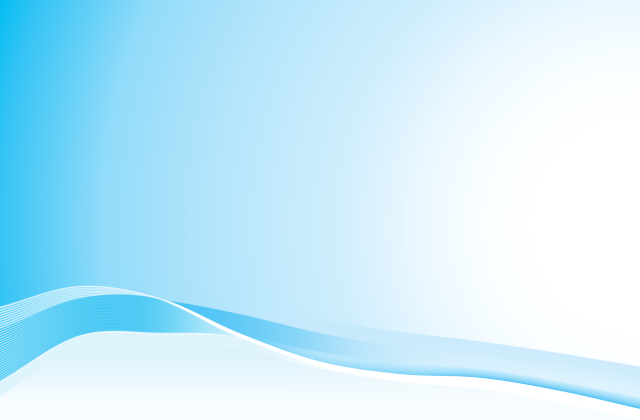
Reproduce this background procedurally as a Shadertoy shader.

```glsl
// Pale blue radial glow above flowing, finely lined wave ribbons.

const vec2 GLOW_CENTER = vec2(1.0, 0.465);
const float MESH_LINES = 36.0;
const vec3 WHITE = vec3(1.0);
const vec3 BAND_BLUE = vec3(0.20, 0.76, 0.95);
const vec3 FOLD_BLUE = vec3(0.28, 0.76, 0.96);
const vec3 SHADE_BLUE = vec3(0.27, 0.74, 0.95);
const vec3 HAZE = vec3(0.77, 0.91, 0.985);
const vec3 FLOOR_TOP = vec3(0.87, 0.95, 0.985);
const vec3 FLOOR_BASE = vec3(0.97, 0.99, 1.0);

// Glow stops: colour, then distance in canvas heights
const vec4 GLOW[9] = vec4[9](
    vec4(1.00, 1.00, 1.00, 0.22), vec4(0.98, 0.995, 1.0, 0.37),
    vec4(0.92, 0.97, 1.00, 0.53), vec4(0.81, 0.93, 0.99, 0.73),
    vec4(0.74, 0.91, 0.99, 0.93), vec4(0.65, 0.88, 0.98, 1.13),
    vec4(0.57, 0.86, 0.98, 1.28), vec4(0.22, 0.77, 0.96, 1.52),
    vec4(0.00, 0.74, 0.95, 1.62));

// Curve heights at nine evenly spaced positions across the canvas
const float CREST[9] = float[9](.270, .319, .290, .206, .139, .109, .100, .069, .026);
const float BAND_TOP[9] = float[9](.216, .290, .288, .203, .136, .107, .098, .067, .024);
const float BAND_LOW[9] = float[9](.091, .200, .206, .196, .130, .100, .090, .060, .016);
const float FLOOR[9] = float[9](.055, .180, .188, .168, .122, .091, .074, .040, .000);
const float FOLD[9] = float[9](.300, .295, .286, .252, .207, .173, .151, .127, .097);
const float HAZE_TOP[9] = float[9](.290, .285, .275, .258, .238, .210, .187, .159, .127);
const float SHADE_TOP[9] = float[9](.290, .285, .270, .205, .167, .139, .126, .095, .058);

// Catmull-Rom curve through the heights, with straight ends
float curve(float h[9], float x) {
    float s = clamp(x, 0.0, 0.9999) * 8.0;
    int i = int(s);
    float f = s - float(i);
    float b = h[i], c = h[i + 1];
    float a = i > 0 ? h[i - 1] : 2.0 * b - c;
    float d = i < 7 ? h[i + 2] : 2.0 * c - b;
    return b + 0.5 * f * (c - a + f * (2.0 * a - 5.0 * b + 4.0 * c - d
         + f * (3.0 * (b - c) + d - a)));
}

float below(float y, float edge) {
    float soft = 0.8 / iResolution.y;
    return 1.0 - smoothstep(-soft, soft, y - edge);
}

// Thin repeated lines that fade to their mean when too dense
float lines(float phase, float width) {
    float w = max(fwidth(phase), 0.0001);
    float d = abs(fract(phase) - 0.5);
    float line = 1.0 - smoothstep(width - 0.5 * w, width + 0.5 * w, d);
    return mix(line, 2.0 * width, smoothstep(0.45, 0.9, w));
}

vec3 glow(vec2 p) {
    vec2 q = p - GLOW_CENTER;
    q.x *= iResolution.x / iResolution.y;
    float d = length(q);
    vec3 col = GLOW[0].rgb;
    for (int i = 1; i < 9; i++) {
        float t = clamp((d - GLOW[i - 1].w) / (GLOW[i].w - GLOW[i - 1].w), 0.0, 1.0);
        col = mix(col, GLOW[i].rgb, t);
    }
    return col;
}

void mainImage(out vec4 fragColor, in vec2 fragCoord) {
    vec2 p = fragCoord / iResolution.xy;
    float x = p.x, y = p.y;
    float crest = curve(CREST, x);
    float bandTop = curve(BAND_TOP, x);
    float bandLow = curve(BAND_LOW, x);
    float ground = curve(FLOOR, x);
    float shadeTop = curve(SHADE_TOP, x);
    float rightSide = smoothstep(0.25, 0.27, x);
    vec3 col = glow(p);

    // Distant haze and the folded blue wave
    float hazeTop = curve(HAZE_TOP, x);
    float hazeFade = mix(0.85, 0.45, smoothstep(0.0, 0.08, hazeTop - y));
    col = mix(col, HAZE, below(y, hazeTop) * smoothstep(0.36, 0.5, x) * hazeFade);
    vec3 foldColor = mix(FOLD_BLUE, HAZE, smoothstep(0.24, 0.68, x));
    float foldFade = 1.0 - smoothstep(0.45, 0.72, x);
    col = mix(col, foldColor, below(y, curve(FOLD, x)) * rightSide * foldFade);

    // Shaded ribbon, deepest along its lower edge
    float depth = clamp((shadeTop - y) / max(shadeTop - crest, 0.002), 0.0, 1.0);
    float strength = mix(0.4, 0.95, smoothstep(0.5, 0.85, x));
    vec3 shade = mix(vec3(0.76, 0.92, 0.99), SHADE_BLUE, depth * depth * strength);
    col = mix(col, shade, below(y, shadeTop) * smoothstep(0.38, 0.55, x)
        * smoothstep(0.0, 0.35, depth));

    // Lined mesh: open weave, blue band, pale underside
    float across = (crest - y) / max(crest - ground, 0.002);
    float weave = lines(across * MESH_LINES, 0.27);
    vec3 mesh = mix(col, WHITE, 0.2 + 0.55 * weave);
    float leftEdge = 1.0 - smoothstep(0.0, 0.16, x);
    vec3 band = mix(BAND_BLUE, WHITE, weave * mix(0.25, 0.6, leftEdge));
    band = mix(band, WHITE, 0.75 * smoothstep(0.2, 0.4, x));
    mesh = mix(mesh, band, below(y, bandTop));
    float crossing = lines((across + 0.9 * x) * MESH_LINES, 0.25);
    vec3 underside = mix(vec3(0.72, 0.90, 0.97), WHITE, 0.35 + 0.4 * crossing);
    mesh = mix(mesh, underside, below(y, bandLow));
    mesh = mix(mesh, WHITE, smoothstep(0.38, 0.55, x));
    col = mix(col, mesh, below(y, crest));

    // Pale floor and bright rims
    vec3 floorColor = mix(FLOOR_BASE, FLOOR_TOP, smoothstep(0.02, 0.17, y));
    floorColor = mix(floorColor, FLOOR_BASE, 0.5 * smoothstep(0.4, 0.8, x));
    col = mix(col, floorColor, below(y, ground));
    float rimWidth = 0.008 * smoothstep(0.2, 0.36, x);
    float rim = below(y, crest) * (1.0 - below(y, crest - rimWidth - 0.002));
    col = mix(col, WHITE, rim * mix(0.6, 1.0, rightSide));
    float lowRim = below(abs(y - bandLow), 0.0018) * (1.0 - smoothstep(0.3, 0.4, x));
    col = mix(col, WHITE, 0.7 * lowRim);

    fragColor = vec4(col, 1.0);
}
```
